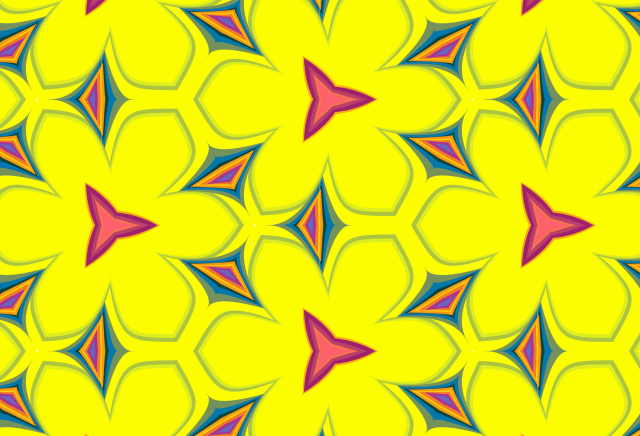
Write a Shadertoy shader that draws this pattern.

```glsl
const float VIEW_HEIGHT = 522.0;  // canvas height in design units
const float SIDE = 174.0;         // side of one hexagonal cell
const float THIRD_TURN = 2.0943951;

const vec3 YELLOW = vec3(0.99, 0.99, 0.01);
const vec3 GREEN = vec3(0.68, 0.77, 0.25);
const vec3 LIME = vec3(0.87, 0.93, 0.12);

// Blade bands: left tip, right tip, apex position, apex height
const vec4 BLADE_SHAPE[8] = vec4[8](
    vec4(13.5, 114.5, 81.0, 59.0), vec4(32.0, 96.0, 80.5, 56.0),
    vec4(44.0, 86.0, 80.0, 49.0), vec4(49.5, 81.5, 78.7, 44.0),
    vec4(53.5, 78.0, 77.0, 38.0), vec4(56.0, 76.0, 75.0, 33.0),
    vec4(59.5, 72.7, 71.3, 25.0), vec4(62.7, 69.3, 68.5, 13.0));
const vec3 BLADE_COLOR[8] = vec3[8](
    vec3(0.46, 0.57, 0.36), vec3(0.02, 0.47, 0.67),
    vec3(0.04, 0.27, 0.24), vec3(0.97, 0.60, 0.06),
    vec3(1.00, 0.80, 0.05), vec3(0.95, 0.48, 0.14),
    vec3(0.66, 0.20, 0.58), vec3(0.40, 0.40, 0.74));

// Trefoil bands: lobe length, half width, tip bend, waist bend
const vec4 LOBE_SHAPE[5] = vec4[5](
    vec4(60.0, 18.0, 2.0, 1.0), vec4(57.0, 15.5, 2.0, 1.0),
    vec4(47.0, 12.5, 1.6, 1.1), vec4(37.0, 9.5, 1.3, 1.3),
    vec4(32.0, 7.5, 1.2, 1.4));
const vec3 LOBE_COLOR[5] = vec3[5](
    vec3(0.98, 0.66, 0.08), vec3(0.62, 0.13, 0.42),
    vec3(0.73, 0.25, 0.42), vec3(0.95, 0.47, 0.28),
    vec3(1.00, 0.38, 0.42));

float cover(float dist, float pixel) {
    return 1.0 - smoothstep(-0.7 * pixel, 0.7 * pixel, dist);
}

// Offset from the nearest centre of a hexagonal lattice
vec2 hexRepeat(vec2 p, float side) {
    vec2 period = side * vec2(3.0, sqrt(3.0));
    vec2 a = p - period * round(p / period);
    vec2 h = p - 0.5 * period;
    vec2 b = h - period * round(h / period);
    return dot(a, a) < dot(b, b) ? a : b;
}

// Threefold mirror fold into a wedge of 60 degrees
vec2 foldWedge(vec2 p) {
    float angle = atan(p.y, p.x + 1e-5);
    angle = abs(angle - THIRD_TURN * round(angle / THIRD_TURN));
    return length(p) * vec2(cos(angle), sin(angle));
}

// Approximate distance to a tapering spike along +x, symmetric in y
float spike(vec2 p, float len, float height, vec2 bend) {
    float t = clamp(p.x / len, 0.001, 0.999);
    float body = 1.0 - pow(t, bend.x);
    float profile = height * pow(body, bend.y);
    float slope = height / len * bend.x * bend.y
                * pow(t, bend.x - 1.0) * pow(body, bend.y - 1.0);
    return max((abs(p.y) - profile) / sqrt(1.0 + slope * slope), p.x - len);
}

// Green rim inside a cell, drawn to a thin cusp at each edge middle
vec3 paintRim(vec3 color, vec2 edge, float pixel) {
    float along = edge.x - 0.5 * SIDE;
    float falloff = along < 0.0 ? 18.0 : 11.0;
    float bump = exp(-abs(along) / falloff);
    float slope = 66.0 * bump / falloff;
    float dist = (edge.y - 11.0 - 66.0 * bump) / sqrt(1.0 + slope * slope);
    float width = mix(4.8, 1.2, bump);
    float inside = cover(-dist, pixel);
    color = mix(color, LIME, inside * cover(dist - 1.9 * width, pixel));
    return mix(color, GREEN, inside * cover(dist - width, pixel));
}

vec3 paintBlade(vec3 color, vec2 edge, float pixel) {
    for (int i = 0; i < 8; i++) {
        vec4 shape = BLADE_SHAPE[i];
        float x = edge.x - shape.z;
        float len = x < 0.0 ? shape.z - shape.x : shape.y - shape.z;
        float bend = mix(2.2, 1.1, min(float(i) / 3.0, 1.0));
        float dist = spike(vec2(abs(x), edge.y), len, shape.w, vec2(1.0, bend));
        color = mix(color, BLADE_COLOR[i], cover(dist, pixel));
    }
    return color;
}

vec3 paintTrefoil(vec3 color, vec2 p, float pixel) {
    for (int i = 0; i < 5; i++) {
        vec4 shape = LOBE_SHAPE[i];
        float dist = spike(p, shape.x, shape.y, shape.zw);
        color = mix(color, LOBE_COLOR[i], cover(dist, pixel));
    }
    return color;
}

void mainImage(out vec4 fragColor, in vec2 fragCoord) {
    float pixel = VIEW_HEIGHT / iResolution.y;
    vec2 p = fragCoord * pixel - vec2(392.5, 403.0);
    vec2 wedge = foldWedge(hexRepeat(p, SIDE));

    // Edge frame: x runs along the cell side, y points into the cell
    vec2 corner = wedge - vec2(SIDE, 0.0);
    vec2 direction = vec2(-0.5, 0.5 * sqrt(3.0));
    vec2 edge = vec2(dot(corner, direction),
                     dot(corner, vec2(-direction.y, direction.x)));

    vec3 color = paintRim(YELLOW, edge, pixel);
    color = paintBlade(color, edge, pixel);
    color = paintTrefoil(color, wedge, pixel);
    color = mix(color, vec3(1.0), 0.8 * cover(length(corner) - 1.2, pixel));
    fragColor = vec4(color, 1.0);
}
```
